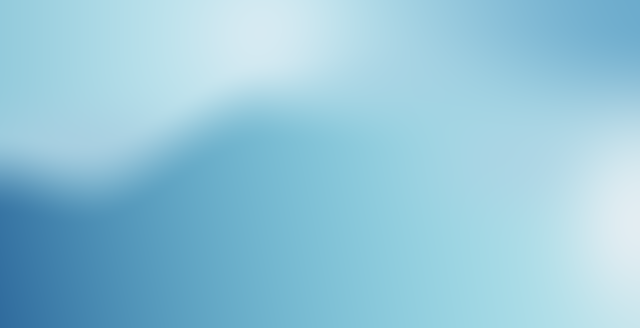
Reproduce this background procedurally as a WebGL 1 fragment shader.

```glsl
precision highp float;
// Soft blue gradient: a pale, wavy haze over a deep blue field, with a white glow at the right.

uniform vec2 u_resolution;

// Elliptical Gaussian falloff around a centre.
float glow(vec2 p, vec2 centre, vec2 radius) {
  vec2 d = (p - centre) / radius;
  return exp(-dot(d, d));
}

// Deep blue at the lower left, rising to light aqua at the right.
vec3 lowerField(vec2 p) {
  float d = 0.01 + p.x + 0.13 * p.y * (1.0 - 0.5 * p.x);
  return vec3(0.18, 0.41, 0.61) + d * vec3(0.62, 0.84, 0.56)
       - d * d * vec3(0.05, 0.36, 0.25);
}

// Aqua haze with a white bloom, fading to mid blue at the upper right.
vec3 upperHaze(vec2 p) {
  vec3 teal = vec3(0.55, 0.78, 0.85);
  vec3 aqua = vec3(0.72, 0.88, 0.92);
  vec3 blue = vec3(0.42, 0.67, 0.80);
  vec3 c = mix(teal, aqua, smoothstep(-0.1, 0.3, p.x));
  c = mix(c, blue, smoothstep(0.43, 1.06, p.x + 0.2 * (p.y - 0.9)));
  c = mix(c, vec3(0.66, 0.81, 0.88), 0.85 * glow(p, vec2(0.13, 0.54), vec2(0.2, 0.13)));
  return mix(c, vec3(0.84, 0.92, 0.95), glow(p, vec2(0.41, 0.89), vec2(0.12, 0.26)));
}

void main() {
  vec2 p = gl_FragCoord.xy / u_resolution;

  // Blurred boundary, low at the left and higher and wider towards the right.
  float edge = 0.47 + 0.25 * smoothstep(0.13, 0.42, p.x)
             + 0.03 * (1.0 - smoothstep(0.0, 0.12, p.x))
             - 0.06 * smoothstep(0.6, 0.95, p.x);
  float spread = smoothstep(0.4, 0.9, p.x);
  float haze = smoothstep(edge - 0.16 - 0.09 * spread, edge + 0.1 + 0.17 * spread, p.y);
  vec3 color = mix(lowerField(p), upperHaze(p), haze);

  // Faint grey-blue veils along the right half.
  color = mix(color, vec3(0.66, 0.82, 0.89), 0.4 * glow(p, vec2(0.61, 0.76), vec2(0.13, 0.12)));
  color = mix(color, vec3(0.67, 0.82, 0.89), 0.6 * glow(p, vec2(0.82, 0.5), vec2(0.15, 0.16)));

  // White glow on the right border.
  color = mix(color, vec3(0.89, 0.93, 0.95), glow(p, vec2(1.0, 0.32), vec2(0.1, 0.26)));

  gl_FragColor = vec4(color, 1.0);
}
```
